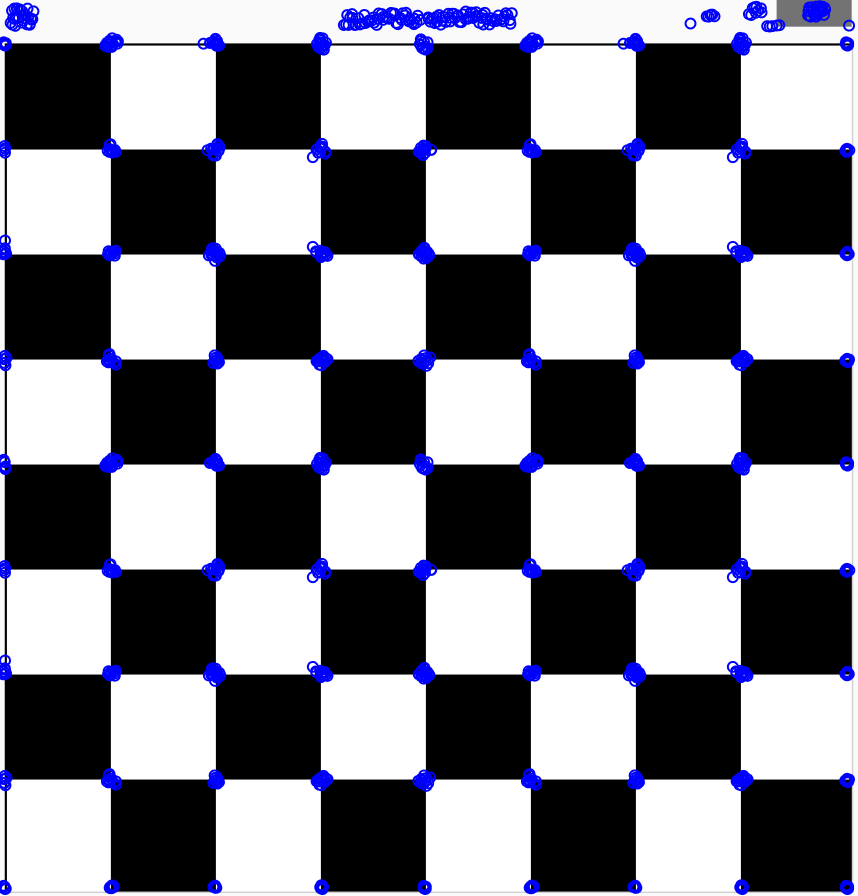
Write a Shadertoy shader that draws this pattern.

```glsl
// Eight by eight checkerboard with clusters of blue rings at its corners and a ringed header strip.
#define CELLS_TALL 8.533               // canvas height in board cells
#define ORIGIN vec2(0.056, 0.424)      // top left of the board, in cells
#define BOARD vec2(8.056, 8.067)       // board size, last row and column run wide
#define RING_RADIUS 0.047
#define RING_HALF_WIDTH 0.0095
#define SPREAD 0.078                   // reach of ring centres around a corner
#define BLUE vec3(0.0, 0.0, 1.0)
#define PAPER vec3(0.98)
#define RULE_GREY vec3(0.82)
#define BUTTON_GREY vec3(0.45)

float hash(vec2 p) {
    return fract(sin(dot(p, vec2(127.1, 311.7))) * 43758.5453);
}

vec2 hash2(vec2 p) {
    return vec2(hash(p), hash(p + 37.3));
}

float ring(vec2 p) {
    return abs(length(p) - RING_RADIUS) - RING_HALF_WIDTH;
}

float box(vec2 p, vec2 lo, vec2 hi) {
    vec2 d = max(lo - p, p - hi);
    return max(d.x, d.y);
}

float cover(float d, float px) {
    return clamp(0.5 - d / px, 0.0, 1.0);
}

// Rings spread evenly along x and at random along y
float strip(vec2 p, vec2 centre, vec2 halfSize, int count) {
    float d = 1.0;
    for (int i = 0; i < count; i++) {
        vec2 h = hash2(vec2(float(i), centre.x * 3.0));
        float along = (float(i) + h.x) / float(count);
        vec2 offset = (vec2(along, h.y) * 2.0 - 1.0) * halfSize;
        d = min(d, ring(p - centre - offset));
    }
    return d;
}

// Diamond shaped cluster at the nearest board corner; its form recurs every four cells
float cornerRings(vec2 p) {
    vec2 node = clamp(floor(p + 0.5), 0.0, 8.0);
    vec2 last = step(7.5, node);
    vec2 kind = mod(node, 4.0);
    vec2 q = p - node - last * vec2(0.022, 0.033);
    q -= (mod(node, 2.0) - 0.5) * 0.016;

    vec2 stretch = mix(vec2(0.6), vec2(1.1), hash2(kind + 5.0));
    vec2 squeeze = mix(vec2(1.0), vec2(0.3), last.yx);
    if (node.x < 0.5) squeeze *= vec2(0.3, 0.9);
    if (node.x > 7.5 || node.y > 7.5) squeeze = vec2(0.32);
    if (node.x + node.y < 0.5) squeeze = vec2(0.32);
    int count = 11 + int(11.0 * hash(kind + 9.0));
    if (node.x < 0.5 && node.y > 0.5) count = 7;

    float d = 1.0;
    for (int i = 0; i < count; i++) {
        vec2 h = (hash2(kind * 7.0 + float(i) * 1.7) - 0.5) * stretch;
        vec2 offset = vec2(h.x + h.y, h.x - h.y) * SPREAD * squeeze;
        d = min(d, ring(q - offset));
    }
    // Stray rings beside some clusters
    if (kind.x == 3.0 && (kind.y == 1.0 || kind.y == 2.0))
        d = min(d, ring(q - vec2(-0.085, kind.y == 1.0 ? 0.065 : -0.065)));
    if (node.x < 0.5 && kind.y == 2.0) d = min(d, ring(q + vec2(0.0, 0.125)));
    if (node.y < 0.5 && kind.x == 2.0) d = min(d, ring(q + vec2(0.11, 0.0)));
    return d;
}

float headerRings(vec2 p) {
    float d = strip(p, vec2(0.155, -0.26), vec2(0.11, 0.085), 30);
    d = min(d, strip(p, vec2(3.58, -0.245), vec2(0.37, 0.06), 50));
    d = min(d, strip(p, vec2(4.42, -0.25), vec2(0.41, 0.065), 60));
    d = min(d, strip(p, vec2(6.71, -0.275), vec2(0.05, 0.01), 6));
    d = min(d, strip(p, vec2(7.14, -0.32), vec2(0.07, 0.05), 9));
    d = min(d, strip(p, vec2(7.30, -0.18), vec2(0.07, 0.012), 5));
    d = min(d, strip(p, vec2(7.72, -0.32), vec2(0.085, 0.055), 28));
    d = min(d, ring(p - vec2(6.52, -0.2)));
    return min(d, ring(p - vec2(8.03, -0.18)));
}

void mainImage(out vec4 fragColor, in vec2 fragCoord) {
    float px = CELLS_TALL / iResolution.y;
    vec2 p = vec2(fragCoord.x, iResolution.y - fragCoord.y) * px - ORIGIN;

    // Header strip with its button
    float button = box(p, vec2(7.34, -0.5), vec2(8.055, -0.17));
    vec3 color = mix(PAPER, BUTTON_GREY, cover(button, px));

    // Checker cells: product of two square waves with softened edges
    vec2 wave = 0.5 - abs(mod(min(p, 7.5) + 0.5, 2.0) - 1.0);
    vec2 side = clamp(wave / px, -0.5, 0.5) * 2.0;
    vec3 cells = vec3(0.5 - 0.5 * side.x * side.y);
    float board = box(p, vec2(0.0), BOARD);
    color = mix(color, RULE_GREY, cover(board - 0.014, px));
    color = mix(color, cells, cover(board, px));

    // Dark rules along the top and left
    float rules = min(box(p, vec2(-0.01), vec2(BOARD.x, 0.01)),
                      box(p, vec2(-0.01), vec2(0.01, BOARD.y)));
    color = mix(color, vec3(0.0), cover(rules, px));

    // Blue rings on top
    float rings = cornerRings(p);
    if (p.y < 0.0) rings = min(rings, headerRings(p));
    color = mix(color, BLUE, cover(rings, px));
    fragColor = vec4(color, 1.0);
}
```
